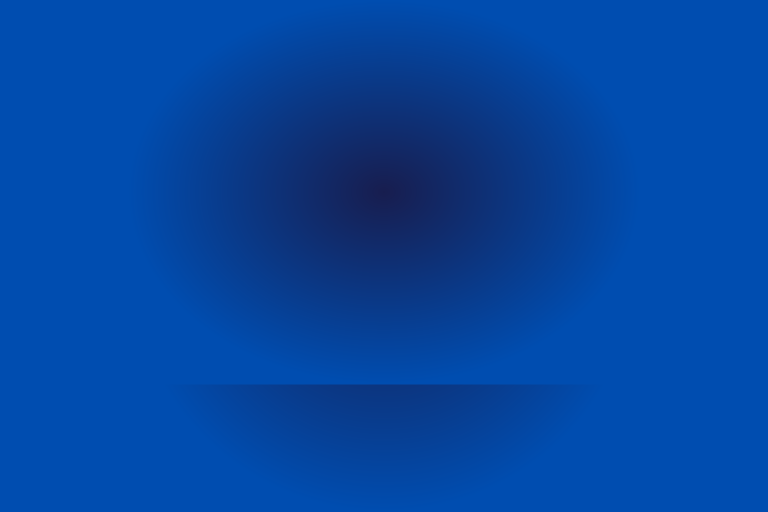
A WebGL 2 fragment shader for this background:

```glsl
#version 300 es
precision highp float;
// A bright blue field with a dark indigo elliptical glow in its upper part.
// Below a level seam, the lower cap of a wider round glow appears.
// Both are linear radial falloffs, joined by an antialiased horizontal edge.

uniform vec2 u_resolution;
out vec4 fragColor;

const vec3 FIELD_BLUE = vec3(0.0, 0.302, 0.690);
const vec3 CORE_INDIGO = vec3(0.092, 0.115, 0.310);
const float SEAM_HEIGHT = 0.249;

// Strength of an elliptical glow: one at its centre, zero at its rim.
float radialGlow(vec2 point, vec2 center, vec2 radii) {
    return clamp(1.0 - length((point - center) / radii), 0.0, 1.0);
}

// Coverage of the area above a level edge, softened over one pixel.
float aboveEdge(float height, float edge, float pixel) {
    return clamp((height - edge) / pixel + 0.5, 0.0, 1.0);
}

void main() {
    // Canvas heights as units, with x measured from the middle.
    vec2 point = gl_FragCoord.xy / u_resolution.y;
    point.x -= 0.5 * u_resolution.x / u_resolution.y;

    // Upper ellipse and the larger circle seen below the seam.
    float upperGlow = radialGlow(point, vec2(0.0, 0.625), vec2(0.5, 0.375));
    float lowerGlow = radialGlow(point, vec2(0.0, 0.5), vec2(0.5));

    // Choose the glow by side of the seam, then tint the field.
    float upperSide = aboveEdge(point.y, SEAM_HEIGHT, 1.0 / u_resolution.y);
    float glow = mix(lowerGlow, upperGlow, upperSide);
    fragColor = vec4(mix(FIELD_BLUE, CORE_INDIGO, glow), 1.0);
}
```
